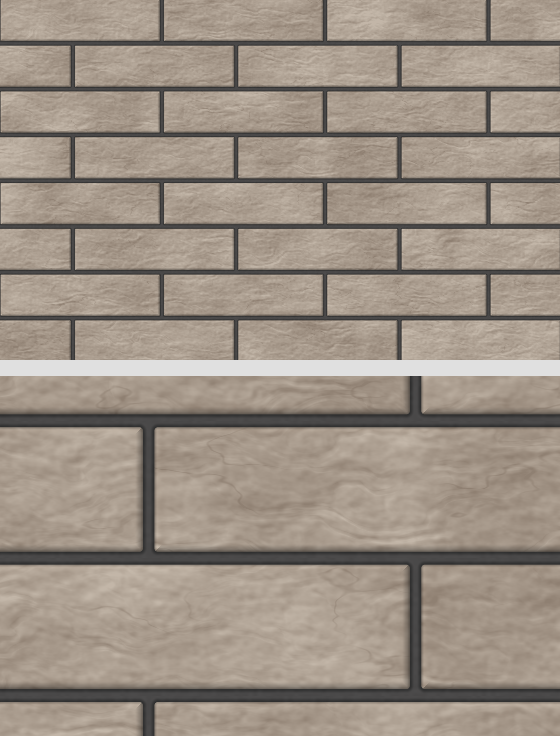
Top, the full canvas; bottom, a detail of the centre.
Reproduce this texture procedurally as a Shadertoy shader.

```glsl
// Staggered long beige stone bricks with weathered faces and thin charcoal joints.

float hash(vec2 p) {
    vec3 q = fract(vec3(p.xyx) * 0.1031);
    q += dot(q, q.yzx + 33.33);
    return fract((q.x + q.y) * q.z);
}

float noise(vec2 p) {
    vec2 cell = floor(p), f = fract(p);
    f = f * f * (3.0 - 2.0 * f);
    return mix(mix(hash(cell), hash(cell + vec2(1, 0)), f.x),
               mix(hash(cell + vec2(0, 1)), hash(cell + vec2(1, 1)), f.x), f.y);
}

float fbm(vec2 p) {
    float sum = 0.0, amp = 0.5;
    for (int i = 0; i < 4; i++) {
        sum += amp * noise(p);
        p = mat2(1.6, 0.5, -0.5, 1.6) * p * 1.2 + 17.3;
        amp *= 0.5;
    }
    return sum / 0.9375;
}

// Surface height: fine pitting plus wavy, mostly horizontal ridges.
float relief(vec2 p) {
    float warp = fbm(p * vec2(1.5, 3.0));
    float ridge = 1.0 - abs(2.0 * fbm(vec2(p.x * 1.6, p.y * 6.0 + warp * 4.0)) - 1.0);
    return 0.65 * fbm(p * vec2(7.0, 12.0)) + 0.6 * ridge * ridge;
}

float roundedBox(vec2 p, vec2 halfSize, float radius) {
    vec2 q = abs(p) - halfSize + radius;
    return length(max(q, 0.0)) + min(max(q.x, q.y), 0.0) - radius;
}

void mainImage(out vec4 fragColor, in vec2 fragCoord) {
    // One unit is one course of bricks; y runs down from the top.
    float pixel = 12.23 / iResolution.x;
    vec2 p = vec2(fragCoord.x, iResolution.y - fragCoord.y) * pixel + vec2(0.032, 0.053);
    vec2 size = vec2(3.567, 1.0);
    float row = floor(p.y);
    p.x -= 1.624 * mod(row, 2.0);
    vec2 id = vec2(floor(p.x / size.x), row);
    vec2 local = p - id * size - 0.5 * size;
    float d = roundedBox(local, 0.5 * size - vec2(0.042, 0.047), 0.025);

    // Each brick samples its own piece of stone.
    float seed = hash(id + 7.0);
    vec2 s = local + 40.0 + vec2(seed, hash(id + 29.0)) * 60.0;

    // Broad stains, horizontal streaks, upright worn patches and grain.
    float tone = 0.5 * (seed - 0.5);
    tone += 3.0 * (fbm(s * vec2(0.9, 1.5)) - 0.5);
    tone += 1.5 * (fbm(s * vec2(1.8, 9.0)) - 0.5);
    tone += 1.2 * (noise(s * vec2(2.6, 0.5)) - 0.5) * noise(s * 0.8 + 9.0);
    tone += 0.8 * (noise(s * vec2(22.0, 28.0)) - 0.5);
    tone += 2.6 * (relief(s) - relief(s + vec2(0.025, 0.035)));

    // Thin dark cracks, broken up along their length.
    float crack = abs(fbm(vec2(s.x * 1.1, s.y * 3.2) + 5.0) - 0.5);
    tone -= 0.9 * (1.0 - smoothstep(0.0, 0.016, crack)) * smoothstep(0.5, 0.75, noise(s * 2.3));
    vec3 brick = vec3(0.675, 0.622, 0.567) + clamp(tone, -2.2, 1.7) * vec3(0.052, 0.055, 0.055);

    // Bevelled rim: lit on the upper left, shaded on the lower right.
    float rim = smoothstep(-0.06, -0.01, d);
    vec2 edge = 0.5 * size - abs(local);
    float side = edge.x < edge.y ? sign(local.x) : sign(local.y);
    brick *= 1.0 - rim * (side > 0.0 ? 0.24 : -0.04);
    brick *= 1.0 - 0.22 * smoothstep(-0.022, 0.0, d);

    // Recessed joint, darkest where it meets the bricks.
    vec3 joint = mix(vec3(0.19), vec3(0.29, 0.285, 0.285), smoothstep(0.002, 0.035, d));
    joint += 0.02 * (noise(p * 30.0) - 0.5);

    vec3 color = mix(brick, joint, smoothstep(-0.5 * pixel, 0.5 * pixel, d));
    fragColor = vec4(color, 1.0);
}
```
